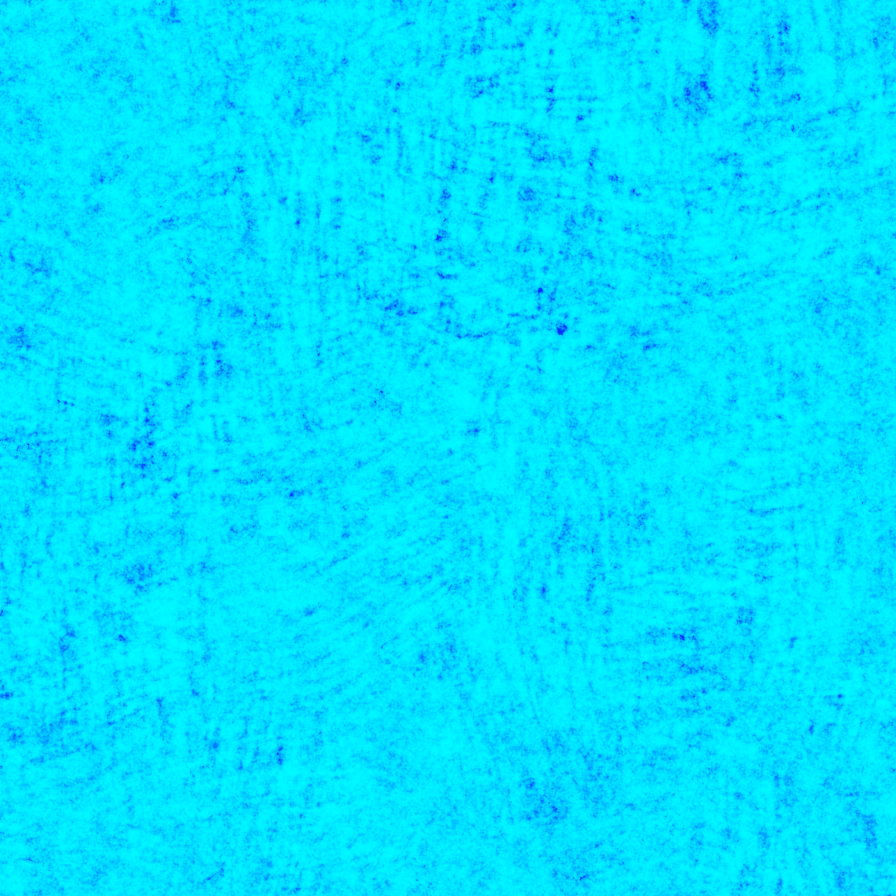
This texture is drawn by a WebGL 2 fragment shader. Its source:

```glsl
#version 300 es
precision highp float;

uniform vec2 u_resolution;
out vec4 fragColor;

float hash(vec2 cell) {
    uvec2 q = uvec2(ivec2(cell)) * uvec2(1597334673u, 3812015801u);
    uint n = (q.x ^ q.y) * 1597334673u;
    n = (n ^ (n >> 15)) * 2246822519u;
    n ^= n >> 13;
    return float(n >> 8) / 16777216.0;
}

float noise(vec2 p) {
    vec2 i = floor(p);
    vec2 f = fract(p);
    f = f * f * (3.0 - 2.0 * f);
    return mix(mix(hash(i), hash(i + vec2(1, 0)), f.x),
               mix(hash(i + vec2(0, 1)), hash(i + vec2(1, 1)), f.x), f.y);
}

// Noise with zero mean and unit deviation
float signedNoise(vec2 p) {
    return (noise(p) - 0.5) / 0.214;
}

mat2 rotation(float angle) {
    float c = cos(angle), s = sin(angle);
    return mat2(c, s, -s, c);
}

// Faint blotches down to strong fine grain
float mottling(vec2 p) {
    float sum = 0.0;
    float frequency = 6.5;
    for (int i = 0; i < 7; i++) {
        float k = float(i);
        sum += (0.08 + 0.065 * k) * signedNoise(rotation(0.6 + 1.1 * k) * p * frequency + 17.3 * k);
        frequency *= 2.05;
    }
    return sum;
}

// Patches of curved brush strokes, alternating upright and nearly level
float brushStrokes(vec2 p) {
    vec2 jitter = vec2(noise(p * 70.0 + 9.0), noise(p * 70.0 + 51.0)) - 0.5;
    float sum = 0.0;
    for (int i = 0; i < 6; i++) {
        float k = float(i);
        vec2 offset = vec2(31.7, 12.9) * (k + 1.0);
        vec2 bend = vec2(noise(p * 4.5 + offset), noise(p * 4.5 - offset)) - 0.5;
        float angle = mod(k, 2.0) * 1.5708 + (hash(offset) - 0.5) * 0.7;
        vec2 q = rotation(angle) * (p + 0.09 * bend + 0.005 * jitter);
        float patchMask = smoothstep(0.47, 0.75, noise(p * 7.5 + offset.yx));
        sum += patchMask * signedNoise(q * vec2(26.0, 190.0) + offset);
    }
    return sum;
}

// Thin broken scratches along noise contours
float scratches(vec2 p) {
    float contour = abs(noise(p * 13.0 + 4.0) + 0.25 * noise(p * 55.0) - 0.62);
    float gaps = smoothstep(0.55, 0.8, noise(p * 27.0 + 63.0));
    return (1.0 - smoothstep(0.0, 0.025, contour)) * gaps;
}

// Small clusters of dark specks
float specks(vec2 p) {
    float cluster = smoothstep(0.7, 0.95, noise(p * 28.0 + 88.0));
    return cluster * smoothstep(0.65, 0.95, noise(rotation(0.4) * p * 380.0));
}

void main() {
    vec2 p = gl_FragCoord.xy / u_resolution.y;

    float stain = mottling(p) + 0.42 * brushStrokes(p);
    stain += 0.6 * scratches(p) + 1.5 * specks(p);

    // Exponential response: broad bright cyan with a sparse deep blue tail
    float green = 1.0 - 0.102 * exp(0.55 * stain);
    fragColor = vec4(0.0, clamp(green, 0.2, 1.0), 1.0, 1.0);
}
```
